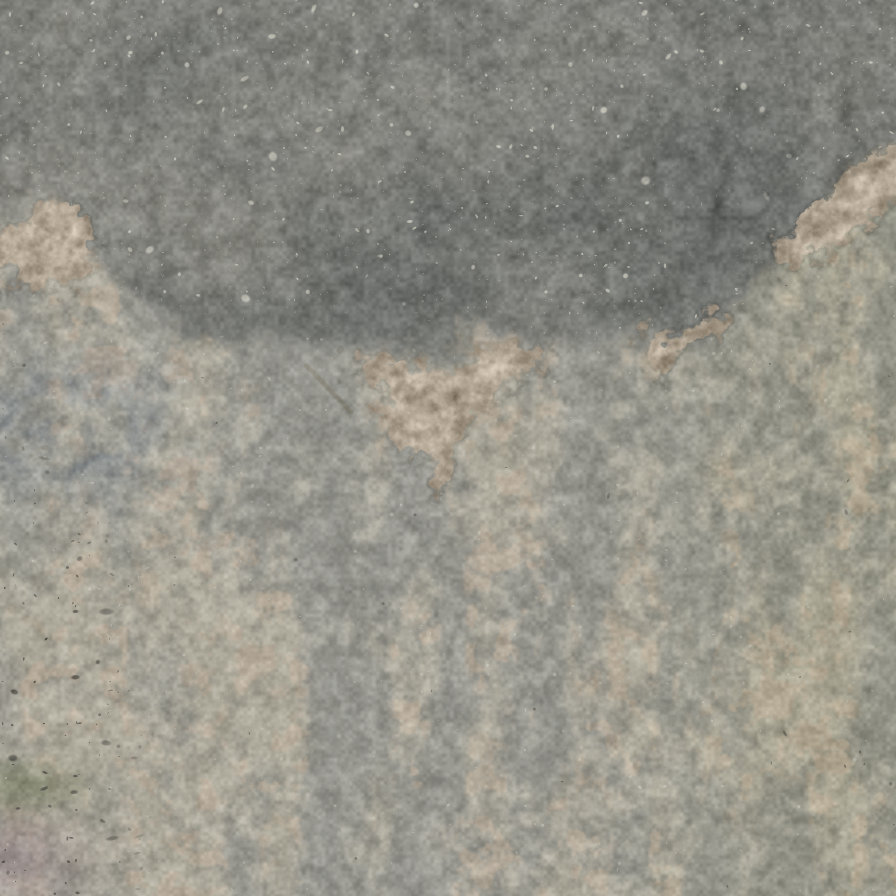
Write a three.js fragment shader that draws this texture.

```glsl
varying vec2 vUv;

#define WET_DARK vec3(0.415, 0.425, 0.415)
#define WET_LIGHT vec3(0.525, 0.525, 0.500)
#define DRY_GREY vec3(0.585, 0.585, 0.560)
#define DRY_SAND vec3(0.670, 0.655, 0.600)
#define MUD vec3(0.700, 0.645, 0.575)
#define CHIP vec3(0.760, 0.755, 0.710)
#define DEBRIS vec3(0.330, 0.325, 0.300)
#define GRAIN 0.085
#define MOTTLE 0.20
#define RIM_HEIGHT 0.617

float hash(vec2 p) {
  vec3 q = fract(p.xyx * 0.1031);
  q += dot(q, q.yzx + 33.33);
  return fract((q.x + q.y) * q.z);
}

float noise(vec2 p) {
  vec2 i = floor(p), f = fract(p);
  f = f * f * (3.0 - 2.0 * f);
  return mix(mix(hash(i), hash(i + vec2(1.0, 0.0)), f.x),
             mix(hash(i + vec2(0.0, 1.0)), hash(i + 1.0), f.x), f.y);
}

float fbm(vec2 p) {
  float sum = 0.0, amp = 0.516;
  for (int i = 0; i < 5; i++) {
    sum += amp * noise(p);
    p = mat2(1.6, 1.2, -1.2, 1.6) * p + 17.3;
    amp *= 0.5;
  }
  return sum;
}

float segment(vec2 p, vec2 a, vec2 b) {
  vec2 ab = b - a;
  return length(p - a - ab * clamp(dot(p - a, ab) / dot(ab, ab), 0.0, 1.0));
}

// Soft round falloff: 1 at the centre, 0 far away
float blob(vec2 p, vec2 centre, vec2 size) {
  vec2 d = (p - centre) / size;
  return exp(-dot(d, d));
}

// One turned oval per chosen grid cell
float specks(vec2 p, float cells, float share) {
  vec2 g = p * cells, id = floor(g);
  vec2 jitter = vec2(hash(id + 5.0), hash(id + 71.0));
  float turn = 6.283 * hash(id + 13.0);
  vec2 d = fract(g) - 0.3 - 0.4 * jitter;
  d = mat2(cos(turn), sin(turn), -sin(turn), cos(turn)) * d;
  d.y *= 1.0 + 1.4 * jitter.y;
  float r = mix(0.09, 0.24, pow(hash(id + 37.0), 2.0));
  return step(1.0 - share, hash(id + 53.0)) * (1.0 - smoothstep(0.5 * r, 1.25 * r, length(d)));
}

// Lower rim of the dark area: flat middle, rising at both sides
float rimHeight(float x) {
  return RIM_HEIGHT + 0.17 * (1.0 - smoothstep(0.02, 0.22, x)) + 0.23 * smoothstep(0.74, 1.03, x);
}

// Signed distance to the mud lumps, before roughening
float mudShape(vec2 p) {
  vec2 q = p - vec2(0.49, 0.555);
  float lump = max(0.8 * abs(q.x) - 0.6 * q.y - 0.055, q.y - 0.048);
  float ridge = segment(p, vec2(0.885, 0.72), vec2(1.0, 0.82)) - 0.019;
  float smallRidge = segment(p, vec2(0.73, 0.605), vec2(0.80, 0.635)) - 0.010;
  float bank = segment(p, vec2(-0.02, 0.73), vec2(0.07, 0.725)) - 0.036;
  return min(min(lump, ridge), min(smallRidge, bank));
}

vec3 wetSurface(vec2 p, float broad, float patchy) {
  float light = 0.62 + 1.5 * (broad - 0.5) + 0.7 * (patchy - 0.5);
  light -= 0.55 * blob(p, vec2(0.60, 0.73), vec2(0.22, 0.09));
  light += 0.20 * blob(p, vec2(0.22, 0.72), vec2(0.16, 0.12));
  vec3 col = mix(WET_DARK, WET_LIGHT, clamp(light, 0.0, 1.0));
  // Broken, leaning tyre tracks
  for (int i = 0; i < 3; i++) {
    float k = float(i);
    float x = 0.695 + 0.135 * k + 0.14 * (p.y - 1.0) + 0.012 * (noise(vec2(p.y * 14.0, k)) - 0.5);
    float dash = smoothstep(0.35, 0.65, noise(vec2(p.y * 26.0, k * 9.0 + p.x * 30.0)));
    col -= 0.07 * dash * exp(-pow((p.x - x) / 0.010, 2.0)) * smoothstep(0.66, 0.85, p.y + 0.08 * k - 0.08);
  }
  float chips = max(specks(p, 38.0, 0.09), max(specks(p + 0.37, 75.0, 0.12), 0.6 * specks(p + 0.71, 140.0, 0.16)));
  return mix(col, CHIP, 0.8 * chips * smoothstep(0.25, 0.55, broad + 0.1));
}

vec3 drySurface(vec2 p, float broad, float patchy, float fine) {
  // Sand smeared along the vertical
  float bend = p.x + 0.10 * (p.y - 0.3) * (0.6 - p.x) + 0.03 * broad;
  float streak = fbm(vec2(bend * 21.0, p.y * 4.5) + 31.0);
  float smear = smoothstep(0.38, 0.66, 0.5 * streak + 0.3 * patchy + 0.2 * fine);
  float verge = (1.0 - smoothstep(0.05, 0.34, p.x)) * (1.0 - smoothstep(0.25, 0.60, p.y));
  vec3 col = mix(DRY_GREY, DRY_SAND, clamp(smear + 0.5 * verge, 0.0, 1.0));
  float flakes = smoothstep(0.52, 0.66, fbm(p * 48.0 + 3.0)) * smoothstep(0.44, 0.60, streak);
  col = mix(col, MUD + 0.03, 0.7 * flakes);
  col += vec3(-0.050, -0.035, -0.010) * blob(p, vec2(0.09, 0.52), vec2(0.12, 0.08)) * smoothstep(0.40, 0.60, patchy) * 2.0;
  col += vec3(-0.010, -0.010, -0.030) * smoothstep(0.6, 0.95, p.x);
  // Moss and a reddish tint in the lower left corner
  col = mix(col, vec3(0.49, 0.51, 0.41), 0.7 * blob(p, vec2(0.02, 0.12), vec2(0.07, 0.03)));
  col = mix(col, vec3(0.58, 0.53, 0.54), 0.7 * blob(p, vec2(0.01, 0.04), vec2(0.08, 0.05)));
  // Dark litter, thickest near the left side
  float litterZone = 1.0 - smoothstep(0.06, 0.22, p.x + 0.15 * smoothstep(0.3, 0.6, p.y));
  float litter = max(specks(p * vec2(0.7, 1.3), 42.0, 0.22), specks(p + 0.19, 85.0, 0.16)) * litterZone;
  litter = max(litter, 0.7 * specks(p + 0.53, 60.0, 0.012));
  col = mix(col, DEBRIS, 0.8 * litter);
  return mix(col, CHIP, 0.6 * specks(p + 0.83, 95.0, 0.05));
}

void main() {
  vec2 p = vUv;
  float broad = fbm(p * 5.0 + 2.0), patchy = fbm(p * 17.0 + 7.0), fine = fbm(p * 70.0 + 11.0);

  float rim = p.y - rimHeight(p.x) + 0.10 * (patchy - 0.5) + 0.04 * (fine - 0.5);
  float wet = smoothstep(-0.016, 0.016, rim);
  vec3 col = mix(drySurface(p, broad, patchy, fine), wetSurface(p, broad, patchy), wet);

  // Mud lumps with a shaded border and side-lit crumbs
  float mud = mudShape(p) + 0.09 * (patchy - 0.5) + 0.05 * (fine - 0.5);
  col -= 0.06 * (1.0 - smoothstep(0.0, 0.012, mud));
  float crumbs = fbm(p * 55.0) - fbm(p * 55.0 + vec2(0.25, -0.35));
  col = mix(col, MUD + 0.30 * crumbs + 0.15 * (fine - 0.5), 0.9 * (1.0 - smoothstep(-0.004, 0.004, mud)));

  // Thin twig beside the central lump
  float twig = segment(p, vec2(0.342, 0.592), vec2(0.392, 0.540));
  col = mix(col, vec3(0.50, 0.49, 0.43), 0.7 * (1.0 - smoothstep(0.001, 0.004, twig)));

  col += MOTTLE * (fine - 0.5) + GRAIN * (noise(p * 230.0) - 0.5);
  gl_FragColor = vec4(clamp(col, 0.0, 1.0), 1.0);
}
```
